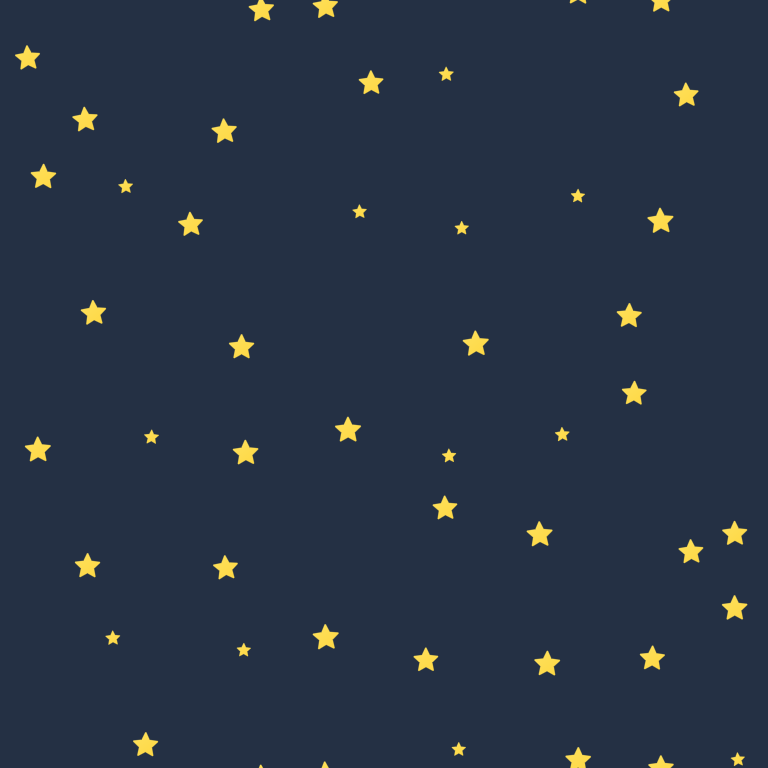
This pattern is drawn by a three.js fragment shader. Its source:

```glsl
varying vec2 vUv;

#define CELLS 7.0
#define DENSITY 0.9
#define JITTER 0.72
#define BIG_SHARE 0.6
#define BIG_RADIUS 0.0172
#define SMALL_RADIUS 0.0096
#define INNER_RATIO 0.52
#define ROUNDING 0.07
#define TILT 0.06
#define EDGE 0.001
#define NIGHT vec3(0.141, 0.190, 0.268)
#define GOLD vec3(0.995, 0.862, 0.310)

const float SECTOR = 6.28318 / 5.0;

vec3 hash3(vec2 p) {
  vec3 q = fract(vec3(p.xyx) * vec3(0.1031, 0.1030, 0.0973) + 0.37);
  q += dot(q, q.yxz + 33.33);
  return fract((q.xxy + q.yzz) * q.zyx);
}

// Signed distance to a five-pointed star with softened tips
float starDistance(vec2 p, float radius) {
  float rounding = radius * ROUNDING;
  float angle = atan(p.x, p.y);
  angle = abs(mod(angle + 0.5 * SECTOR, SECTOR) - 0.5 * SECTOR);
  vec2 q = length(p) * vec2(sin(angle), cos(angle));

  vec2 tip = vec2(0.0, radius - rounding);
  vec2 notch = (radius * INNER_RATIO - rounding) * vec2(sin(0.5 * SECTOR), cos(0.5 * SECTOR));
  vec2 side = notch - tip;
  vec2 w = q - tip;
  float along = clamp(dot(w, side) / dot(side, side), 0.0, 1.0);
  float outside = w.y * side.x - w.x * side.y;
  return length(w - side * along) * (outside < 0.0 ? -1.0 : 1.0) - rounding;
}

void main() {
  vec3 color = NIGHT;

  // Shifted cells let stars wrap across the canvas edges
  vec2 grid = vUv * CELLS + vec2(0.45, 0.38);
  vec2 base = floor(grid);

  for (int y = -1; y <= 1; y++) {
    for (int x = -1; x <= 1; x++) {
      vec2 cell = base + vec2(float(x), float(y));
      vec2 id = mod(cell, CELLS);
      vec3 place = hash3(id * 3.17 + 11.3);
      vec3 kind = hash3(id * 5.31 + 47.9);

      vec2 center = cell + 0.5 + (place.xy - 0.5) * JITTER;
      vec2 p = (grid - center) / CELLS;
      float tilt = TILT * (2.0 * kind.y - 0.6);
      p = mat2(cos(tilt), -sin(tilt), sin(tilt), cos(tilt)) * p;

      float radius = kind.x < BIG_SHARE ? BIG_RADIUS : SMALL_RADIUS;
      radius *= 0.97 + 0.06 * kind.z;
      float cover = smoothstep(EDGE, -EDGE, starDistance(p, radius));
      cover *= step(place.z, DENSITY);

      // Faint sheen toward the upper left
      float sheen = clamp(dot(p, vec2(-0.6, 0.8)) / radius, -1.0, 1.0);
      color = mix(color, GOLD + vec3(0.0, 0.015, 0.04) * sheen, cover);
    }
  }

  gl_FragColor = vec4(color, 1.0);
}
```
